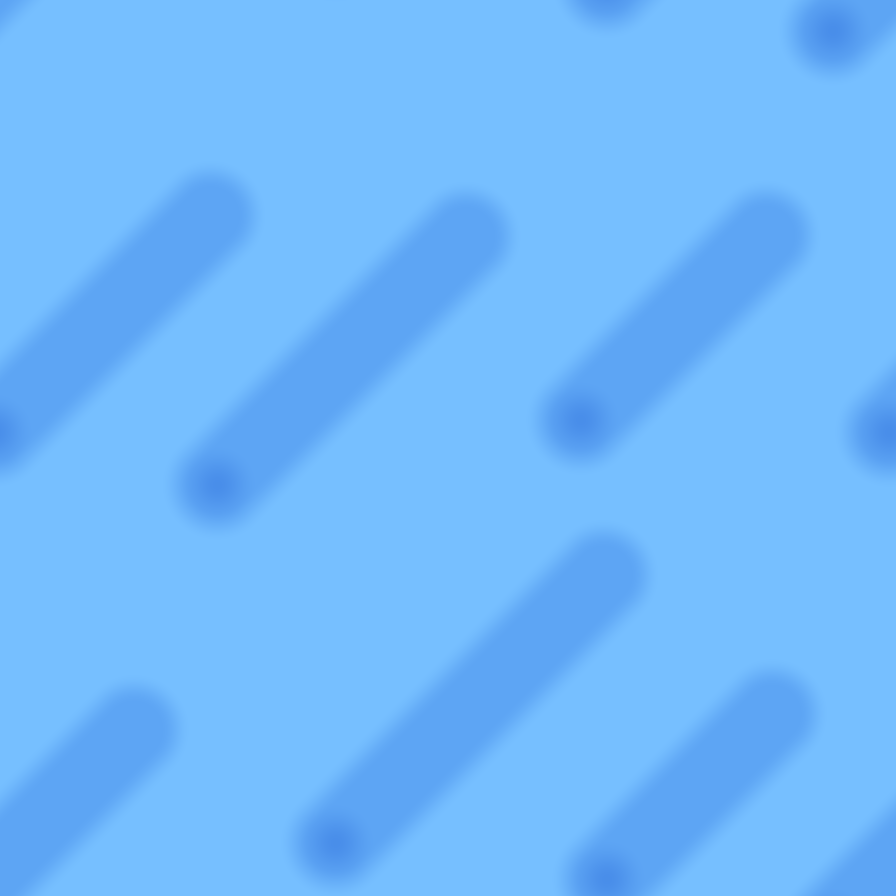
Reproduce this pattern procedurally as a Shadertoy shader.

```glsl
// Soft diagonal streaks, like falling rain, with a darker dot at each lower end.
// One streak runs in each diagonal lane; positions and lengths are jittered,
// and distances wrap around the unit square so that the tile is seamless.

#define LANES 6           // whole number of lanes, one streak in each
#define RADIUS 0.047      // half width of a streak
#define SOFTNESS 0.017    // half width of its blurred edge
#define DOT_RADIUS 0.046  // reach of the dark dot
#define SPAN_MIN 0.16     // horizontal extent of the shortest streak
#define SPAN_MAX 0.31     // and of the longest
#define LANE_JITTER 0.06  // sideways scatter
#define HEAD_JITTER 0.15  // scatter along the lane
#define SEED 3.0

const vec3 SKY = vec3(0.463, 0.749, 1.0);
const vec3 STREAK = vec3(0.365, 0.647, 0.957);
const vec3 HEAD = vec3(0.285, 0.555, 0.915);

float hash(float n, float channel) {
    return fract(sin(dot(vec2(n + SEED, channel), vec2(127.1, 311.7))) * 43758.5453);
}

// Shortest offset on the repeating unit square
vec2 wrapOffset(vec2 offset) {
    return fract(offset + 0.5) - 0.5;
}

void mainImage(out vec4 fragColor, in vec2 fragCoord) {
    vec2 uv = fragCoord / iResolution.xy;
    float streakMask = 0.0;
    float dotMask = 0.0;

    for (int i = 0; i < LANES; i++) {
        float id = float(i);

        // Lane and start of the streak, stepped evenly and then jittered
        float lane = (id + 0.8) / float(LANES) + (hash(id, 1.0) - 0.5) * LANE_JITTER;
        float headX = 0.64 - id / 3.0 + (hash(id, 2.0) - 0.5) * HEAD_JITTER;

        // Golden ratio steps spread the lengths over their range
        float span = mix(SPAN_MIN, SPAN_MAX, fract((id + 0.5) * 0.618));

        // Offset from the streak's middle, turned to along / across axes
        vec2 middle = vec2(headX, headX - lane) + 0.5 * span;
        vec2 d = wrapOffset(uv - middle);
        vec2 axes = vec2(d.x + d.y, d.x - d.y) * sqrt(0.5);
        float halfLength = span * sqrt(0.5);

        // Capsule body and the dot at its lower end
        float body = length(vec2(max(abs(axes.x) - halfLength, 0.0), axes.y));
        float head = length(vec2(axes.x + halfLength, axes.y));
        streakMask = max(streakMask, 1.0 - smoothstep(RADIUS - SOFTNESS, RADIUS + SOFTNESS, body));
        dotMask = max(dotMask, 1.0 - smoothstep(0.0, DOT_RADIUS, head));
    }

    vec3 color = mix(SKY, mix(STREAK, HEAD, dotMask), streakMask);
    fragColor = vec4(color, 1.0);
}
```
